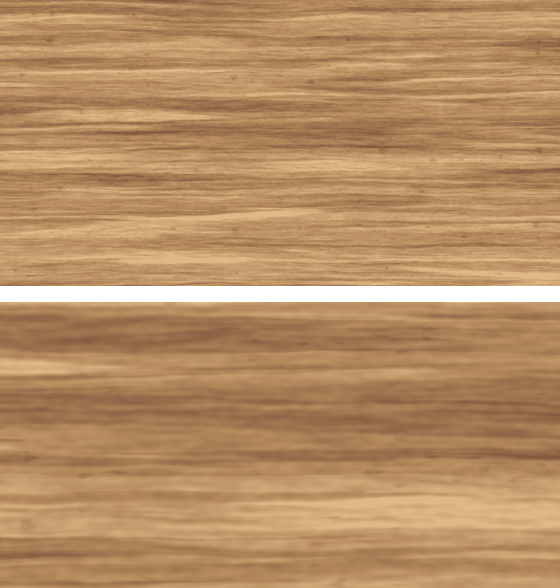
Top: the whole. Bottom: its middle third, enlarged.
A Shadertoy shader for this texture:

```glsl
// Strand-woven bamboo board: long, wavy horizontal strips in tan and brown.
// Layers of warped rows with hashed tones, tapered slivers cut from noise
// contours, fine fibres and small knots add up to one tone for a colour ramp.

#define DARK vec3(0.545, 0.388, 0.270)
#define MID vec3(0.710, 0.540, 0.362)
#define LIGHT vec3(0.855, 0.705, 0.515)
#define STRIP_ROWS 23.0
#define STRIP_CONTRAST 0.40
#define SLIVER_LIGHT 0.34
#define SLIVER_DARK 0.28
#define FIBRE 0.26
#define KNOT_SHARE 0.22
#define WAVE 0.013

float hash(vec2 p) {
    vec3 q = fract(p.xyx * vec3(0.1031, 0.1030, 0.0973));
    q += dot(q, q.yzx + 33.33);
    return fract((q.x + q.y) * q.z);
}

vec2 gradientAt(vec2 cell) {
    float angle = 6.2832 * hash(cell + 71.0);
    return vec2(cos(angle), sin(angle));
}

// Gradient noise, about -0.7 to 0.7
float gnoise(vec2 p) {
    vec2 i = floor(p), f = p - i;
    vec2 u = f * f * f * (f * (f * 6.0 - 15.0) + 10.0);
    float a = dot(gradientAt(i), f);
    float b = dot(gradientAt(i + vec2(1, 0)), f - vec2(1, 0));
    float c = dot(gradientAt(i + vec2(0, 1)), f - vec2(0, 1));
    float d = dot(gradientAt(i + vec2(1, 1)), f - vec2(1, 1));
    return mix(mix(a, b, u.x), mix(c, d, u.x), u.y);
}

// Tone of one row, drifting slowly along its length
float rowTone(float row, float x, float seed) {
    float drift = gnoise(vec2(x * 1.1 + row * 7.3, row * 0.37 + seed));
    return hash(vec2(row, seed)) - 0.5 + 0.6 * drift;
}

// Stack of strips of uneven thickness with crisp edges, shaded across
float strips(vec2 p, float rows, float seed) {
    float v = p.y * rows + 1.1 * gnoise(vec2(p.x * 0.8 + seed, p.y * rows * 0.4));
    float row = floor(v), f = v - row;
    float edge = max(0.14, 1.2 * rows / iResolution.y);
    float tone = mix(rowTone(row - 1.0, p.x, seed), rowTone(row, p.x, seed),
                     smoothstep(0.0, edge, f));
    float slope = hash(vec2(row, seed + 5.0)) - 0.5;
    return tone + slope * (f - 0.5) * smoothstep(0.0, edge, f) * smoothstep(1.0, 1.0 - edge, f);
}

// Thin lens-shaped streaks along noise contours
float slivers(vec2 p, float rows, float seed) {
    float n = gnoise(vec2(p.x * 0.6 + seed, p.y * rows + seed));
    float mask = gnoise(vec2(p.x * 1.3 - seed, p.y * rows * 0.7 + seed * 2.0));
    float width = 0.16 * smoothstep(-0.08, 0.45, mask);
    float soft = 0.035 + 0.6 * rows / iResolution.y;
    return smoothstep(width + soft, width - soft, abs(n - 0.06)) * smoothstep(-0.05, 0.1, mask);
}

// Sparse smudged nodes, at most one in each cell
float knots(vec2 p) {
    vec2 g = p / 0.13, cell = floor(g);
    vec2 centre = 0.3 + 0.4 * vec2(hash(cell + 3.0), hash(cell + 19.0));
    vec2 d = (g - cell - centre) * vec2(1.0, 1.3);
    float size = mix(0.05, 0.14, hash(cell + 41.0));
    float rough = 0.6 * gnoise(p * vec2(75.0, 110.0));
    float spot = smoothstep(1.2, 0.3, length(d) / size + rough);
    return spot * step(hash(cell + 57.0), KNOT_SHARE);
}

void mainImage(out vec4 fragColor, in vec2 fragCoord) {
    vec2 p = fragCoord / iResolution.y;

    // Bend the grain, from slow waves to ragged edges
    vec2 w = p;
    w.y += WAVE * gnoise(p * vec2(1.4, 5.0));
    w.y += WAVE * 0.42 * gnoise(p * vec2(4.5, 16.0) + 9.0);
    w.y += WAVE * 0.16 * gnoise(p * vec2(19.0, 50.0) + 23.0);

    // Broad bands and strips
    float tone = 0.51 + 0.26 * gnoise(vec2(w.x * 0.5, w.y * 7.0) + 4.0);
    tone += STRIP_CONTRAST * strips(w, STRIP_ROWS, 11.0);
    tone += STRIP_CONTRAST * 0.55 * strips(w, STRIP_ROWS * 2.3, 37.0);

    // Pale and dark slivers at two sizes
    for (int i = 0; i < 2; i++) {
        float k = float(i);
        float rows = 15.0 + 16.0 * k;
        float gain = 1.0 - 0.25 * k;
        tone -= SLIVER_DARK * gain * slivers(w, rows + 3.0, 8.4 + 13.0 * k);
        tone += SLIVER_LIGHT * gain * slivers(w, rows, 2.7 + 19.0 * k);
    }

    // Fibres, short dark pores and knots
    tone += FIBRE * 0.6 * gnoise(w * vec2(4.0, 75.0));
    tone += FIBRE * gnoise(w * vec2(14.0, 125.0) + 31.0);
    tone += FIBRE * 0.5 * gnoise(p * vec2(60.0, 130.0) + 47.0);
    float pores = smoothstep(0.28, 0.5, gnoise(w * vec2(30.0, 105.0) + 63.0));
    tone -= 0.2 * pores * smoothstep(-0.1, 0.3, gnoise(p * vec2(5.0, 14.0) + 81.0));
    tone -= 0.26 * knots(p);

    tone = clamp(tone, -0.12, 1.05);
    vec3 color = tone < 0.5 ? mix(DARK, MID, tone * 2.0) : mix(MID, LIGHT, tone * 2.0 - 1.0);
    fragColor = vec4(color, 1.0);
}
```
